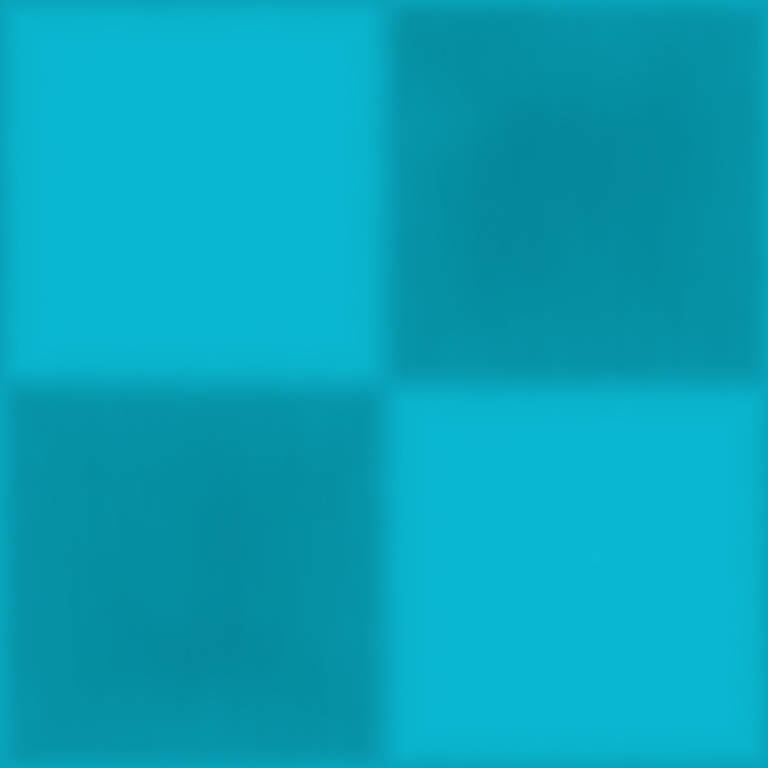
This background is drawn by a WebGL 1 fragment shader. Its source:

```glsl
precision highp float;
// Soft two-by-two checker of bright and deep cyan with brushed, cloudy paint.

#define EDGE_SOFTNESS 0.030
#define EDGE_WOBBLE 0.006
#define CLOUD_STRENGTH 0.22
#define STREAK_STRENGTH 0.13
#define MOTTLE_STRENGTH 0.007
#define LIGHT_CYAN vec3(0.040, 0.718, 0.820)
#define PALE_TEAL vec3(0.030, 0.605, 0.685)
#define DEEP_TEAL vec3(0.015, 0.525, 0.600)

uniform vec2 u_resolution;

// Pseudo-random gradient for a lattice point
vec2 gradientAt(vec2 cell) {
  vec3 h = fract(cell.xyx * vec3(0.1031, 0.1030, 0.0973));
  h += dot(h, h.yzx + 33.33);
  float angle = 6.28318 * fract((h.x + h.y) * h.z);
  return vec2(cos(angle), sin(angle));
}

// Gradient noise, roughly -0.7 to 0.7
float gradientNoise(vec2 p) {
  vec2 cell = floor(p);
  vec2 f = fract(p);
  vec2 blend = f * f * f * (f * (f * 6.0 - 15.0) + 10.0);
  vec2 e = vec2(1.0, 0.0);
  float a = dot(gradientAt(cell), f);
  float b = dot(gradientAt(cell + e.xy), f - e.xy);
  float c = dot(gradientAt(cell + e.yx), f - e.yx);
  float d = dot(gradientAt(cell + e.xx), f - e.xx);
  return mix(mix(a, b, blend.x), mix(c, d, blend.x), blend.y);
}

float fbm(vec2 p) {
  float sum = 0.0;
  float amplitude = 0.6;
  for (int i = 0; i < 4; i++) {
    sum += amplitude * gradientNoise(p);
    p = p * 2.03 + 17.3;
    amplitude *= 0.5;
  }
  return sum;
}

// Signed distance to the grid lines on each axis, positive in the first half
vec2 gridDistance(vec2 p) {
  return 0.25 - abs(fract(p + 0.25) - 0.5);
}

// Round soft stain
float stain(vec2 p, vec2 center, vec2 radius) {
  vec2 d = (p - center) / radius;
  return exp(-dot(d, d));
}

void main() {
  vec2 uv = gl_FragCoord.xy / u_resolution;

  // Soft checker with slightly wavering edges
  vec2 wobble = vec2(fbm(uv * 13.0 + 3.0), fbm(uv * 13.0 + 41.0));
  vec2 toGrid = gridDistance(uv + EDGE_WOBBLE * wobble - vec2(0.002, 0.0));
  vec2 side = 2.0 * smoothstep(-EDGE_SOFTNESS, EDGE_SOFTNESS, toGrid) - 1.0;
  float checker = 0.5 - 0.5 * side.x * side.y;

  // Dark squares: deeper toward the middle, with stains, clouds and streaks
  float inset = min(abs(toGrid.x), abs(toGrid.y));
  float depth = 0.28 + 0.32 * smoothstep(0.0, 0.16, inset);
  depth += 0.28 * stain(uv, vec2(0.78, 0.78), vec2(0.20, 0.11));
  depth += 0.18 * stain(uv, vec2(0.63, 0.70), vec2(0.06, 0.10));
  depth += 0.22 * stain(uv, vec2(0.60, 0.95), vec2(0.09, 0.05));
  depth += 0.20 * stain(uv, vec2(0.30, 0.29), vec2(0.08, 0.10));
  depth += 0.20 * stain(uv, vec2(0.24, 0.14), vec2(0.14, 0.06));
  depth -= 0.20 * stain(uv, vec2(0.57, 0.83), vec2(0.06, 0.05));
  depth += CLOUD_STRENGTH * fbm(uv * vec2(8.0, 6.0) + 9.0);
  depth += STREAK_STRENGTH * fbm(uv * vec2(38.0, 7.0) + 5.0);
  vec3 dark = mix(PALE_TEAL, DEEP_TEAL, clamp(depth, 0.0, 1.0));

  // Light squares: faint mottling and a slightly duller rim
  float mottle = fbm(uv * 24.0 + 60.0);
  float rim = 1.0 - smoothstep(0.01, 0.075, inset);
  vec3 light = LIGHT_CYAN * (1.0 + MOTTLE_STRENGTH * mottle - 0.025 * rim);

  gl_FragColor = vec4(mix(dark, light, checker), 1.0);
}
```
